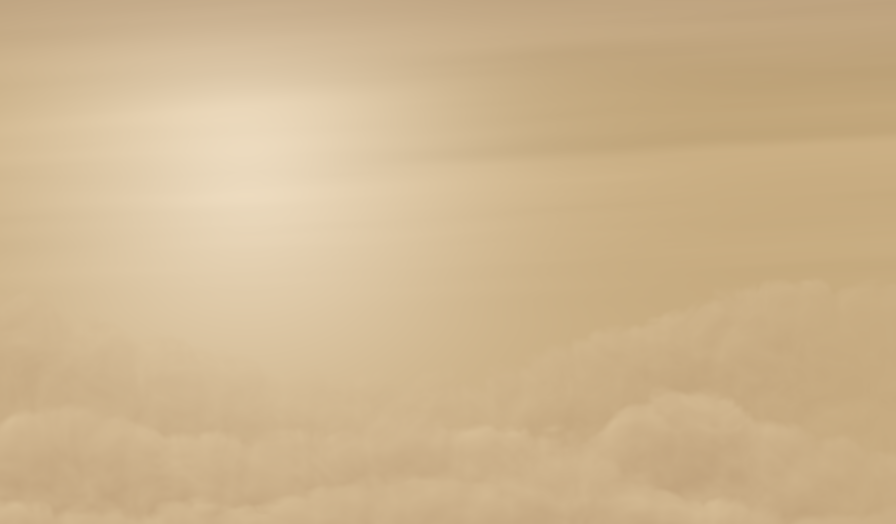
This background is drawn by a Shadertoy shader. Its source:

```glsl
// A warm, hazy sky with a soft sun glow above banks of billowing cloud.
// The sky is a Gaussian glow with stretched noise streaks; each cloud bank
// is a height curve roughened by cellular puffs and lit from the sun side.

#define SUN_POS vec2(0.275, 0.675)
#define GLOW_SPREAD 0.072
#define STREAK_STRENGTH 0.022
#define PUFF_SCALE 8.0
#define PUFF_HEIGHT 0.10
#define RELIEF 1.1
#define SKY_TAN vec3(0.780, 0.672, 0.502)
#define SUN_CREAM vec3(0.925, 0.855, 0.745)
#define TOP_BROWN vec3(0.725, 0.620, 0.495)
#define CLOUD_LIT vec3(0.835, 0.735, 0.580)
#define CLOUD_SHADE vec3(0.755, 0.640, 0.490)

vec2 hash2(vec2 p) {
    p = vec2(dot(p, vec2(127.1, 311.7)), dot(p, vec2(269.5, 183.3)));
    return fract(sin(p) * 43758.5);
}

float noise(vec2 p) {
    vec2 i = floor(p), f = fract(p);
    f = f * f * (3.0 - 2.0 * f);
    return mix(mix(hash2(i).x, hash2(i + vec2(1, 0)).x, f.x),
               mix(hash2(i + vec2(0, 1)).x, hash2(i + vec2(1, 1)).x, f.x), f.y);
}

float fbm(vec2 p) {
    float sum = 0.0, amp = 0.5;
    for (int i = 0; i < 4; i++) {
        sum += amp * noise(p);
        p = p * 2.03 + 7.1;
        amp *= 0.5;
    }
    return sum;
}

// Round bumps around one jittered point per cell
float puffs(vec2 p) {
    vec2 cell = floor(p), f = fract(p);
    float nearest = 2.0;
    for (int y = -1; y <= 1; y++)
    for (int x = -1; x <= 1; x++) {
        vec2 o = vec2(x, y);
        vec2 d = o + 0.15 + 0.7 * hash2(cell + o) - f;
        nearest = min(nearest, dot(d, d));
    }
    return 1.0 - nearest;
}

float billow(vec2 p) {
    p += 0.35 * (vec2(noise(p * 1.7), noise(p * 1.7 + 19.0)) - 0.5);
    return 0.56 * puffs(p) + 0.27 * puffs(p * 2.1 + 3.7)
         + 0.12 * puffs(p * 4.3 + 8.2) + 0.10 * noise(p * 9.0);
}

float bump(float x, float centre, float width) {
    float d = (x - centre) / width;
    return exp(-d * d);
}

// Top of each bank, from the far one to the near one
float bankTop(int bank, float x) {
    if (bank == 0) return 0.27 + 0.16 * smoothstep(0.42, 0.0, x)
                               + 0.19 * smoothstep(0.45, 0.92, x);
    if (bank == 1) return 0.15 + 0.08 * bump(x, 0.08, 0.12)
                               + 0.06 * bump(x, 0.46, 0.10)
                               + 0.11 * bump(x, 0.76, 0.10);
    return 0.03 + 0.10 * bump(x, 0.64, 0.13) + 0.06 * bump(x, 0.42, 0.10);
}

vec3 skyColor(vec2 uv, float glow) {
    vec3 col = mix(SKY_TAN, SUN_CREAM, glow);
    col = mix(col, TOP_BROWN, 0.65 * smoothstep(0.78, 1.03, uv.y));

    // Long, slightly rising streaks
    float slope = uv.y - 0.09 * uv.x + 0.025 * (fbm(uv * vec2(3.0, 6.0)) - 0.5);
    float streak = fbm(vec2(uv.x * 1.6, slope * 17.0)) - 0.47;
    col += STREAK_STRENGTH * streak * 2.0 * smoothstep(0.35, 0.55, uv.y);

    // Dim veil on the upper right, ending in a pale rim
    float veil = smoothstep(0.635, 0.66, slope) * smoothstep(0.88, 0.76, slope);
    float rim = bump(slope, 0.632, 0.022);
    float rightSide = smoothstep(0.32, 0.62, uv.x);
    return col + rightSide * (0.012 * rim - 0.024 * veil)
               + 0.012 * bump(slope, 0.755, 0.018) * smoothstep(0.35, 0.1, uv.x);
}

void mainImage(out vec4 fragColor, in vec2 fragCoord) {
    vec2 uv = fragCoord / iResolution.xy;
    float aspect = iResolution.x / iResolution.y;
    vec2 p = vec2(uv.x * aspect, uv.y);

    vec2 toSun = (uv - SUN_POS) * vec2(1.0, 1.0 / aspect);
    float r2 = dot(toSun, toSun);
    float glow = 0.86 * exp(-r2 / GLOW_SPREAD) + 0.14 * exp(-r2 / 0.008);
    vec3 sky = skyColor(uv, glow);
    vec3 col = sky;

    // Cloud banks, far to near
    for (int bank = 0; bank < 3; bank++) {
        float depth = float(bank);
        vec2 q = p * (PUFF_SCALE - 0.8 * depth) + depth * vec2(13.7, 5.3);
        float body = billow(q);
        float relief = body - billow(q + vec2(-0.12, 0.22));
        float inside = bankTop(bank, uv.x) + PUFF_HEIGHT * (body - 0.7) - uv.y;
        float light = 0.50 + RELIEF * relief + 0.35 * exp(-max(inside, 0.0) / 0.06)
                    - 0.30 * smoothstep(0.03, 0.16, inside);
        vec3 cloud = mix(CLOUD_SHADE, CLOUD_LIT, clamp(light, 0.0, 1.15));
        cloud = mix(cloud, SUN_CREAM, 0.35 * glow);

        // Haze swallows the far bank and the lower right corner
        float clear = mix(0.62, 0.85, min(depth, 1.0));
        clear *= 1.0 - 0.55 * smoothstep(0.82, 0.98, uv.x);
        clear *= 1.0 - 0.5 * bump(uv.x, 0.34, 0.12) * smoothstep(0.15, 0.32, uv.y);
        col = mix(col, cloud, clear * smoothstep(0.0, 0.028, inside));
    }
    fragColor = vec4(col, 1.0);
}
```
